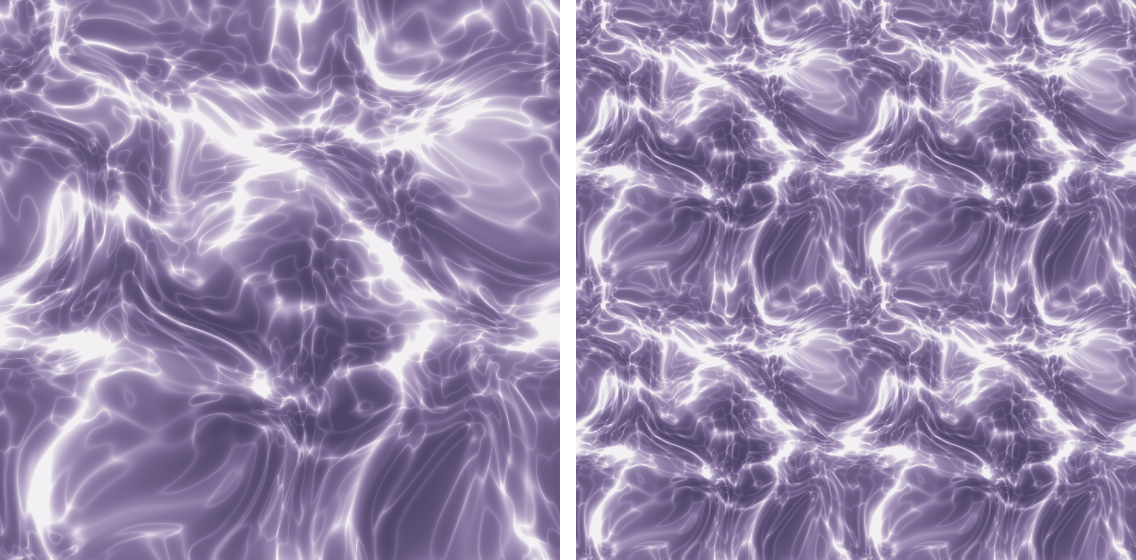
Left, the tile; right, the same tile 2 across and 2 down.
A WebGL 1 fragment shader for this texture:

```glsl
precision highp float;
// Tiling violet marble of glowing, folded filaments.
// Wrapping gradient noise bends the plane, then layered ridges of the same
// noise form broad glows with thin bright crests, coloured by a violet ramp.

uniform vec2 u_resolution;

const int OCTAVES = 4;
const float BASE_CELLS = 4.0;      // cells across the tile in the first layer
const float BASE_STRENGTH = 0.36;
const float LAYER_GAIN = 0.80;     // strength of each finer layer
const float BROAD_WARP = 0.135;    // large folds, in canvas widths
const float FINE_WARP = 0.065;     // small folds
const float GLOW_FALLOFF = 4.0;
const float CREST_FALLOFF = 14.0;
const float CREST_SHARE = 0.50;
const float CREST_SOFTNESS = 0.012;
const float CALM_DETAIL = 0.45;    // detail left in the dark areas
const float TONE_DRIFT = 0.10;     // large light and dark regions
const float BLACK_POINT = 0.02;
const float WHITE_POINT = 0.47;

const vec3 SHADOW = vec3(0.31, 0.27, 0.41);
const vec3 VIOLET = vec3(0.50, 0.43, 0.60);
const vec3 LILAC = vec3(0.71, 0.65, 0.78);
const vec3 PEARL = vec3(0.95, 0.94, 0.95);

// Random unit vector for a lattice cell
vec2 cellDirection(vec2 cell, float seed) {
  vec3 q = fract(vec3(cell.xyx + seed * 7.31) * vec3(0.1031, 0.1030, 0.0973));
  q += dot(q, q.yzx + 33.33);
  float angle = 6.28318 * fract((q.x + q.y) * q.z);
  return vec2(cos(angle), sin(angle));
}

// The offset keeps the zero lines from meeting at lattice points
float cornerValue(vec2 cell, vec2 corner, vec2 f, float cells, float seed) {
  vec2 direction = cellDirection(mod(cell + corner, cells), seed);
  return dot(direction, f - corner + vec2(0.31, -0.23));
}

// Gradient noise that wraps after a whole number of cells
float wrapNoise(vec2 uv, float cells, float seed) {
  vec2 p = uv * cells;
  vec2 cell = floor(p);
  vec2 f = p - cell;
  vec2 w = f * f * f * (f * (f * 6.0 - 15.0) + 10.0);
  float a = cornerValue(cell, vec2(0.0, 0.0), f, cells, seed);
  float b = cornerValue(cell, vec2(1.0, 0.0), f, cells, seed);
  float c = cornerValue(cell, vec2(0.0, 1.0), f, cells, seed);
  float d = cornerValue(cell, vec2(1.0, 1.0), f, cells, seed);
  return mix(mix(a, b, w.x), mix(c, d, w.x), w.y);
}

vec2 wrapNoise2(vec2 uv, float cells, float seed) {
  return vec2(wrapNoise(uv, cells, seed), wrapNoise(uv, cells, seed + 5.0));
}

// Soft glow with a thin crest along the zero line of the noise
float filament(float n) {
  float d = sqrt(n * n + CREST_SOFTNESS * CREST_SOFTNESS);
  return mix(exp(-GLOW_FALLOFF * d), exp(-CREST_FALLOFF * d), CREST_SHARE);
}

// Each layer is livelier where the coarser one is bright
float filamentLayers(vec2 uv) {
  float sum = 0.0;
  float amplitude = BASE_STRENGTH;
  float weight = 1.0;
  float cells = BASE_CELLS;
  for (int i = 0; i < OCTAVES; i++) {
    float ridge = filament(wrapNoise(uv, cells, 20.0 + 3.0 * float(i)));
    sum += amplitude * weight * ridge;
    weight = mix(CALM_DETAIL, 1.0, smoothstep(0.0, 0.6, ridge));
    amplitude *= LAYER_GAIN;
    cells *= 2.0;
  }
  return sum;
}

vec3 violetRamp(float t) {
  vec3 color = mix(SHADOW, VIOLET, clamp(t / 0.3, 0.0, 1.0));
  color = mix(color, LILAC, clamp((t - 0.3) / 0.32, 0.0, 1.0));
  return mix(color, PEARL, clamp((t - 0.62) / 0.38, 0.0, 1.0));
}

void main() {
  vec2 uv = gl_FragCoord.xy / u_resolution;

  // Fold the plane twice
  vec2 folded = uv + BROAD_WARP * wrapNoise2(uv, 3.0, 1.0);
  folded += FINE_WARP * wrapNoise2(folded, 6.0, 2.0);

  float light = filamentLayers(folded);
  light += TONE_DRIFT * wrapNoise(uv, 2.0, 11.0);
  float tone = clamp((light - BLACK_POINT) / (WHITE_POINT - BLACK_POINT), 0.0, 1.0);
  gl_FragColor = vec4(violetRamp(tone), 1.0);
}
```
